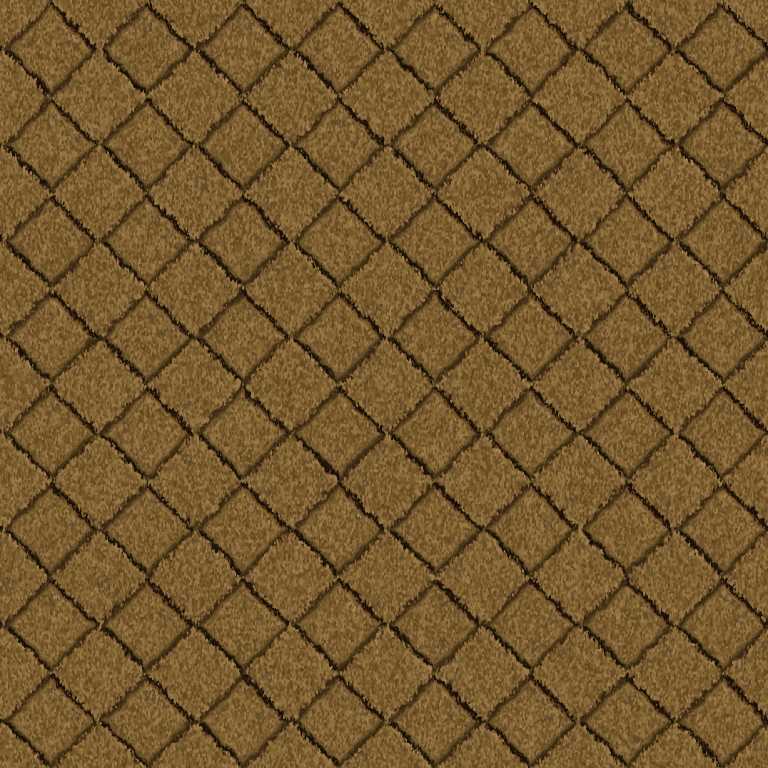
Reproduce this pattern procedurally as a Shadertoy shader.

```glsl
// Carved wool carpet: eight by eight raised diamonds outlined by ragged grooves.
// Cellular noise makes the tufts, layered sines bend the grooves, and a slope
// taken toward the light shades them. Every layer wraps at the canvas edge.

const float TAU = 6.2831853;
const float REPEATS = 8.0;
const vec2 DIAMOND_CENTER = vec2(0.53, 0.485);
const float DIAMOND_RADIUS = 0.468;
const float GROOVE_HALF_WIDTH = 0.05;
const vec2 LIGHT_DIR = vec2(0.75, 0.66);

const vec3 SOIL = vec3(0.07, 0.04, 0.02);
const vec3 WOOL = vec3(0.487, 0.366, 0.18);
const vec3 PALE_TIP = vec3(0.0, 0.08, 0.22);

// Three random values from an integer cell
vec3 hash3(ivec2 cell, uint seed) {
    uvec3 v = uvec3(uint(cell.x), uint(cell.y), seed) * 1664525u + 1013904223u;
    for (int i = 0; i < 2; i++) {
        v.x += v.y * v.z;
        v.y += v.z * v.x;
        v.z += v.x * v.y;
        v ^= v >> 16u;
    }
    return vec3(v & 0xffffu) / 65535.0;
}

// Softly blended cellular noise; grid holds the whole number of cells per side
float tufts(vec2 uv, vec2 grid, uint seed) {
    vec2 p = uv * grid;
    vec2 base = floor(p);
    float sum = 0.0;
    float total = 0.0;
    for (int y = -1; y <= 1; y++) {
        for (int x = -1; x <= 1; x++) {
            vec2 cell = base + vec2(x, y);
            vec3 rnd = hash3(ivec2(mod(cell, grid)), seed);
            vec2 offset = cell + rnd.xy - p;
            float weight = exp(-7.0 * dot(offset, offset));
            sum += weight * rnd.z;
            total += weight;
        }
    }
    return sum / total;
}

// One wave with whole-number frequencies, so it closes on itself
float wave(vec2 uv, vec2 freq, float phase) {
    return sin(TAU * dot(uv, freq) + phase);
}

// Uneven hand-cut drift of the grooves, in repeat units
vec2 cutDrift(vec2 uv) {
    float dx = wave(uv, vec2(13, 21), 0.4) + wave(uv, vec2(-29, 11), 2.1)
             + 0.7 * wave(uv, vec2(17, -43), 4.0);
    float dy = wave(uv, vec2(19, -15), 1.3) + wave(uv, vec2(9, 31), 3.2)
             + 0.7 * wave(uv, vec2(45, 14), 5.1);
    return 0.0065 * vec2(dx, dy);
}

// Groove depth, 1 on the diamond outline and 0 on the pile
float grooveDepth(vec2 p, float ragged) {
    vec2 q = abs(fract(p - DIAMOND_CENTER + 0.5) - 0.5);
    float edge = (q.x + q.y - DIAMOND_RADIUS) * 0.7071 + ragged;
    return 1.0 - smoothstep(0.0, GROOVE_HALF_WIDTH, abs(edge));
}

void mainImage(out vec4 fragColor, in vec2 fragCoord) {
    vec2 uv = fragCoord / iResolution.xy;

    // Upright fibres in two sizes
    float fine = tufts(uv, vec2(460, 270), 3u) - 0.5;
    float coarse = tufts(uv, vec2(210, 120), 11u) - 0.5;

    // Carved relief: depth, and its rise toward the light
    vec2 p = uv * REPEATS + cutDrift(uv);
    float ragged = 0.045 * fine + 0.022 * coarse;
    float depth = grooveDepth(p, ragged);
    float slope = depth - grooveDepth(p + LIGHT_DIR * 0.04, ragged);

    // Grain, groove shade, cast shadow and lit rim
    float tone = 1.0 + 0.55 * fine + 0.12 * coarse;
    tone *= 1.0 - 0.62 * depth;
    tone -= 0.38 * max(slope, 0.0);
    tone += 0.12 * max(-slope, 0.0);
    tone = max(tone, 0.05);

    vec3 color = mix(SOIL, WOOL, tone) + PALE_TIP * max(tone - 1.0, 0.0);
    fragColor = vec4(clamp(color, 0.0, 1.0), 1.0);
}
```
